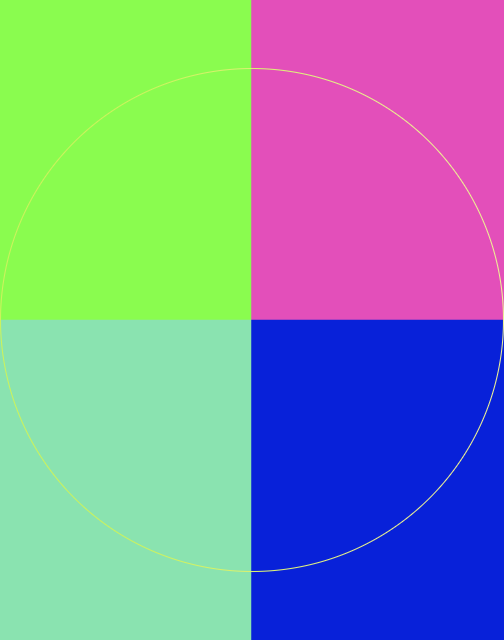
Reproduce this background procedurally as a Shadertoy shader.

```glsl
// Four flat colour quadrants meeting near the centre, under a thin pale ring
// that spans the canvas width. Quadrants are blended with smooth steps and
// the ring is drawn from a circle distance function, in canvas-width units.

const vec3 LIME = vec3(0.54, 0.99, 0.31);
const vec3 PINK = vec3(0.89, 0.31, 0.73);
const vec3 MINT = vec3(0.54, 0.89, 0.69);
const vec3 BLUE = vec3(0.03, 0.13, 0.85);
const vec3 RING_LEFT = vec3(0.80, 0.95, 0.36);
const vec3 RING_RIGHT = vec3(0.93, 0.94, 0.58);

const float RING_RADIUS = 0.499;
const float RING_WIDTH = 0.0021;

// Antialiased step across a straight edge
float edgeStep(float signedDistance, float pixel) {
    return clamp(signedDistance / pixel + 0.5, 0.0, 1.0);
}

// Coverage of a circular stroke centred on the given radius
float ringMask(vec2 p, float radius, float width, float pixel) {
    float strokeDistance = abs(length(p) - radius) - 0.5 * width;
    return edgeStep(-strokeDistance, pixel);
}

// Four colours split by the horizontal and vertical axes
vec3 quadrants(vec2 p, float pixel) {
    float right = edgeStep(p.x, pixel);
    float top = edgeStep(p.y, pixel);
    return mix(mix(MINT, BLUE, right), mix(LIME, PINK, right), top);
}

void mainImage(out vec4 fragColor, in vec2 fragCoord) {
    float pixel = 1.0 / iResolution.x;
    vec2 p = (fragCoord - 0.5 * iResolution.xy) * pixel;

    // Background, with the vertical seam slightly left of centre
    vec2 seamOffset = vec2(-0.0015, 0.0005);
    vec3 color = quadrants(p - seamOffset, pixel);

    // Ring, paler towards the right
    vec3 ringColor = mix(RING_LEFT, RING_RIGHT, smoothstep(-0.3, 0.4, p.x));
    float ring = ringMask(p, RING_RADIUS, RING_WIDTH, pixel);
    color = mix(color, ringColor, ring);

    fragColor = vec4(color, 1.0);
}
```
